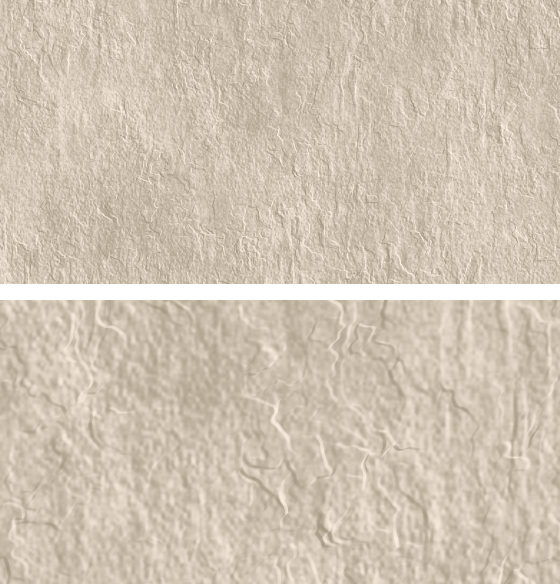
Top, the full canvas; bottom, a detail of the centre.
A Shadertoy shader for this texture:

```glsl
// Weathered beige stone: ragged chipped plates, upright ridges and fine grain are
// summed into a height field, lit from the upper right by its slope, then tinted
// with stains, upright streaks and speckle. Lengths are in canvas heights.

const vec3  DARK_STONE  = vec3(0.68, 0.63, 0.55);
const vec3  PALE_STONE  = vec3(0.91, 0.86, 0.80);
const vec2  LIGHT_DIR   = vec2(0.87, 0.50);
const float SLOPE_STEP  = 0.0021;  // half the distance over which slope is taken
const float MEAN_TONE   = 0.59;    // 0 = dark stone, 1 = pale stone
const float PLATE_DEPTH = 1.20;
const float CHIP_DEPTH  = 1.00;
const float RIDGE_DEPTH = 0.75;
const float GRAIN_DEPTH = 0.42;
const float STAIN       = 0.44;
const float STREAK      = 0.26;
const float MOTTLE      = 0.26;
const float SPECKLE     = 0.52;

float hash(vec2 p) {
    vec3 q = fract(vec3(p.xyx) * 0.1031);
    q += dot(q, q.yzx + 33.33);
    return fract((q.x + q.y) * q.z);
}

vec2 hash2(vec2 p) {
    return vec2(hash(p), hash(p + 57.3));
}

float noise(vec2 p) {
    vec2 i = floor(p), f = fract(p);
    f = f * f * (3.0 - 2.0 * f);
    float low  = mix(hash(i), hash(i + vec2(1, 0)), f.x);
    float high = mix(hash(i + vec2(0, 1)), hash(i + vec2(1, 1)), f.x);
    return mix(low, high, f.y);
}

// Cellular plates: each cell has its own level, with a crisp ledge between
float plates(vec2 p, float sharpness) {
    vec2 cell = floor(p);
    float level = 0.0, total = 0.0;
    for (int y = -1; y <= 1; y++)
    for (int x = -1; x <= 1; x++) {
        vec2 id = cell + vec2(x, y);
        float d = length(id + hash2(id) - p);
        float weight = exp(-sharpness * d);
        level += weight * hash(id + 19.7);
        total += weight;
    }
    return level / total;
}

// Bends straight cell borders into ragged, broken outlines
vec2 ragged(vec2 p) {
    vec2 coarse = vec2(noise(p * 15.0), noise(p * 15.0 + 41.0)) - 0.5;
    vec2 medium = vec2(noise(p * 40.0 + 7.0), noise(p * 40.0 + 83.0)) - 0.5;
    vec2 fine   = vec2(noise(p * 95.0 + 3.0), noise(p * 95.0 + 29.0)) - 0.5;
    return p + 0.055 * coarse + 0.028 * medium + 0.013 * fine;
}

// Layers of bumps, the finer ones weighing more
float grain(vec2 p) {
    float sum = 0.0, weight = 0.55;
    vec2 q = p * vec2(34.0, 24.0);
    for (int i = 0; i < 4; i++) {
        sum += weight * noise(q);
        q = q * 1.8 + 11.3;
        weight = min(weight * 1.4, 1.0);
    }
    return sum;
}

float height(vec2 p) {
    vec2 w = ragged(p);
    float plateMask = smoothstep(0.15, 0.55, noise(p * vec2(7.0, 5.0) + 5.0));
    float chipMask  = smoothstep(0.25, 0.60, noise(p * vec2(11.0, 7.0) + 31.0));
    float ridgeMask = smoothstep(0.35, 0.70, noise(p * vec2(9.0, 5.0) + 63.0));
    float roughness = mix(0.5, 1.5, noise(p * 8.0 + 17.0));

    float h = PLATE_DEPTH * plateMask * plates(w * vec2(16.0, 11.0), 42.0);
    h += CHIP_DEPTH * chipMask * plates(w * vec2(38.0, 25.0) + 40.0, 24.0);
    vec2 r = mix(p, w, 0.20);
    h += RIDGE_DEPTH * ridgeMask * smoothstep(0.55, 0.85, noise(r * vec2(64.0, 13.0) + 9.0));
    return h + GRAIN_DEPTH * roughness * grain(p);
}

// Clouds, upright marks and speckle that change the colour, not the relief
float tint(vec2 p) {
    vec2 w = mix(p, ragged(p), 0.22);
    float cloud = 0.6 * noise(p * vec2(3.0, 2.2) + 2.0) + 0.4 * noise(p * vec2(10.0, 5.0) + 14.0);
    float pale = smoothstep(0.66, 0.95, noise(w * vec2(66.0, 12.0) + 71.0));
    float dark = smoothstep(0.62, 0.95, noise(w * vec2(54.0, 11.0) + 22.0));
    float darkMask = smoothstep(0.30, 0.65, noise(p * vec2(4.0, 3.0) + 90.0));
    float mottle = 0.5 * (noise(w * vec2(36.0, 24.0) + 8.0) + noise(w * vec2(85.0, 62.0) + 53.0));
    float speck = 0.6 * noise(p * 225.0 + 4.0) + 0.4 * noise(p * 130.0 + 37.0);
    return STAIN * (cloud - 0.5) + STREAK * (pale - dark * darkMask)
         + MOTTLE * (mottle - 0.5) + SPECKLE * (speck - 0.5);
}

void mainImage(out vec4 fragColor, in vec2 fragCoord) {
    vec2 p = fragCoord / iResolution.y + 3.0;
    vec2 reach = SLOPE_STEP * LIGHT_DIR;
    float relief = height(p - reach) - height(p + reach);

    // Soft limit keeps the strongest ledges within the stone's range
    float tone = relief + tint(p);
    tone /= sqrt(1.0 + 1.3 * tone * tone);
    fragColor = vec4(mix(DARK_STONE, PALE_STONE, MEAN_TONE + tone), 1.0);
}
```
